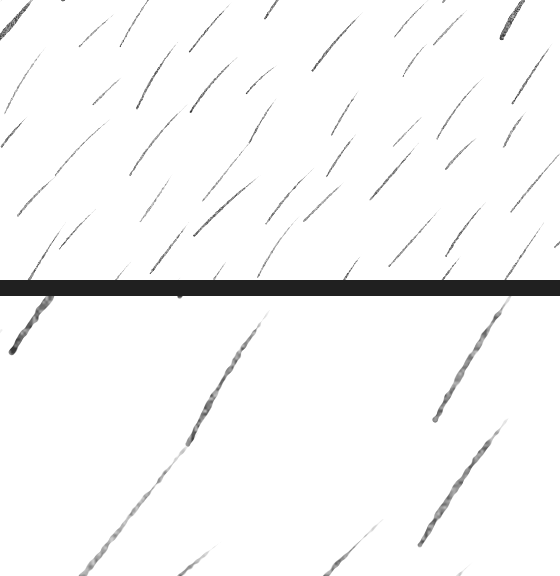
Top, the full canvas; bottom, a detail of the centre.
Give the GLSL for this pattern, as a Shadertoy shader.

```glsl
const vec3 PAPER = vec3(1.0);
const vec3 GRAPHITE = vec3(0.22);
const float CELL = 0.22;          // spacing of strokes, in canvas heights
const float GRAIN_SCALE = 270.0;  // grains per canvas height

float hash(vec2 p) {
    return fract(sin(dot(p, vec2(127.1, 311.7))) * 43758.5453);
}

float valueNoise(vec2 p) {
    vec2 i = floor(p);
    vec2 f = fract(p);
    f = f * f * (3.0 - 2.0 * f);
    float low = mix(hash(i), hash(i + vec2(1.0, 0.0)), f.x);
    float high = mix(hash(i + vec2(0.0, 1.0)), hash(i + vec2(1.0, 1.0)), f.x);
    return mix(low, high, f.y);
}

// Random value of one cell; each seed gives an independent property
float cellRandom(vec2 id, float seed) {
    return hash(id + seed * vec2(17.3, 9.1));
}

// Half width along the stroke: blunt foot, fuller body, pointed tip
float strokeProfile(float t, float halfWidth) {
    float body = mix(0.65, 1.0, smoothstep(0.0, 0.35, t));
    return halfWidth * body * pow(1.0 - t, 0.55);
}

// Ink coverage of a bowed stroke, centred on the origin
float pencilStroke(vec2 p, float angle, float len, float halfWidth,
                   float bow, float rough, float pixel) {
    vec2 along = vec2(cos(angle), sin(angle));
    vec2 q = vec2(dot(p, along) + 0.5 * len, dot(p, vec2(-along.y, along.x)));
    float t = clamp(q.x / len, 0.0, 1.0);
    q.y -= bow * len * (4.0 * t * (1.0 - t) - 0.5);
    float dist = length(vec2(q.x - t * len, q.y)) - strokeProfile(t, halfWidth);
    dist += (rough - 0.5) * 0.003;
    float edge = max(pixel, 0.0018);
    float tipFade = 1.0 - 0.8 * smoothstep(0.75, 1.0, t);
    float pressure = mix(1.1, 0.95, smoothstep(0.0, 0.3, t));
    return (1.0 - smoothstep(-0.5 * edge, 0.5 * edge, dist)) * tipFade * pressure;
}

// Stroke of one cell, with its own place, direction, size and darkness
float cellStroke(vec2 local, vec2 id, float rough, float pixel) {
    vec2 jitter = vec2(cellRandom(id, 1.0), cellRandom(id, 2.0)) - 0.5;
    vec2 p = (local - 0.5 - 0.55 * jitter) * CELL;
    float angle = mix(0.74, 1.04, cellRandom(id, 3.0));
    float size = cellRandom(id, 4.0);
    float len = mix(0.14, 0.34, size * sqrt(size));
    float halfWidth = mix(0.0034, 0.0058, cellRandom(id, 5.0));
    float bold = step(0.9, cellRandom(id, 6.0));
    halfWidth = mix(halfWidth, 0.0125, bold);
    len = mix(len, max(len, 0.22), bold);
    float bow = mix(-0.005, 0.04, cellRandom(id, 7.0));
    float darkness = mix(mix(0.58, 0.92, cellRandom(id, 8.0)), 0.95, bold);
    return darkness * pencilStroke(p, angle, len, halfWidth, bow, rough, pixel);
}

void mainImage(out vec4 fragColor, in vec2 fragCoord) {
    float pixel = 1.0 / iResolution.y;
    vec2 uv = fragCoord * pixel;

    // Paper tooth breaks up both the edges and the tone
    float grain = valueNoise(uv * GRAIN_SCALE);
    float rough = valueNoise(uv * GRAIN_SCALE * 0.5 + 31.0);

    // Staggered columns of cells, including neighbours
    vec2 grid = uv / CELL;
    float ink = 0.0;
    for (int i = -1; i <= 1; i++) {
        float column = floor(grid.x) + float(i);
        float shiftedY = grid.y + 0.5 * mod(column, 2.0);
        for (int j = -1; j <= 1; j++) {
            vec2 id = vec2(column, floor(shiftedY) + float(j));
            vec2 local = vec2(grid.x, shiftedY) - id;
            ink = max(ink, cellStroke(local, id, rough, pixel));
        }
    }

    float tone = clamp(ink * mix(0.4, 1.08, grain), 0.0, 1.0);
    fragColor = vec4(mix(PAPER, GRAPHITE, tone), 1.0);
}
```
